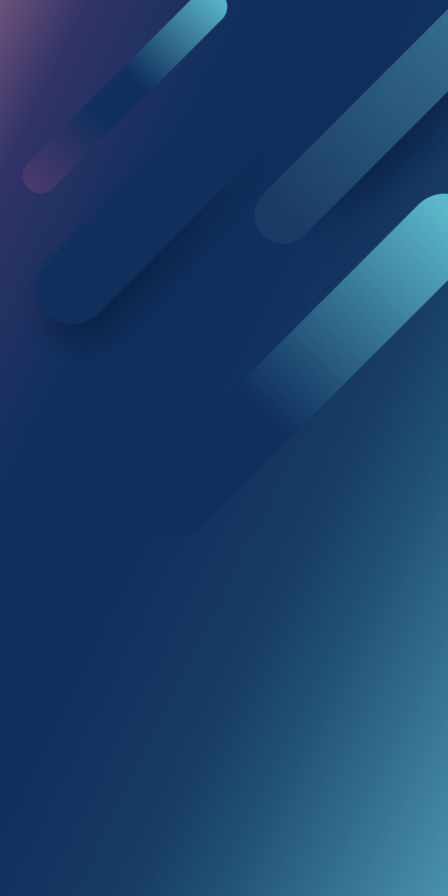
Write a WebGL 1 fragment shader that draws this background.

```glsl
precision highp float;

uniform vec2 u_resolution;

// Palette
const vec3 MAUVE = vec3(0.42, 0.32, 0.48);
const vec3 VIOLET = vec3(0.195, 0.20, 0.405);
const vec3 NAVY = vec3(0.063, 0.185, 0.365);
const vec3 STEEL = vec3(0.095, 0.235, 0.395);
const vec3 OCEAN = vec3(0.125, 0.315, 0.465);
const vec3 LAGOON = vec3(0.29, 0.57, 0.67);
const vec3 AQUA = vec3(0.36, 0.72, 0.79);
const vec3 PLUM = vec3(0.30, 0.225, 0.425);
const vec3 SLATE = vec3(0.105, 0.23, 0.40);
const vec3 DUSK = vec3(0.20, 0.42, 0.55);
const vec3 SHADOW = vec3(0.03, 0.10, 0.22);

// Layout, in canvas widths on a 1 by 2 sheet
const vec2 SHEET = vec2(1.0, 2.0);
const vec2 AXIS = vec2(0.70711, 0.70711);
const vec2 SHADOW_OFFSET = vec2(0.026, -0.034);
const float SHADOW_BLUR = 0.075;
const float SHADOW_STRENGTH = 0.62;
const float GRAIN = 0.004;

// Each bar: start point, length, radius
const vec4 SLIM_BAR = vec4(0.091, 1.609, 0.532, 0.040);
const vec4 DARK_BAR = vec4(0.161, 1.357, 0.700, 0.081);
const vec4 BLUE_BAR = vec4(0.633, 1.521, 0.700, 0.065);
const vec4 AQUA_BAR = vec4(0.391, 0.883, 0.851, 0.083);

float hash(vec2 p) {
  return fract(sin(dot(p, vec2(12.9898, 78.233))) * 43758.5453);
}

// Distance along a bar from its start
float along(vec2 p, vec4 bar) {
  return dot(p - bar.xy, AXIS);
}

// Signed distance to a rounded bar
float barDistance(vec2 p, vec4 bar) {
  float t = clamp(along(p, bar), 0.0, bar.z);
  return length(p - bar.xy - AXIS * t) - bar.w;
}

float barMask(vec2 p, vec4 bar) {
  float pixel = 1.0 / u_resolution.x;
  return 1.0 - smoothstep(-pixel, pixel, barDistance(p, bar));
}

float barShadow(vec2 p, vec4 bar) {
  float d = barDistance(p - SHADOW_OFFSET, bar);
  return SHADOW_STRENGTH * (1.0 - smoothstep(-SHADOW_BLUR, SHADOW_BLUR, d));
}

float ramp(float from, float to, float t) {
  return clamp((t - from) / (to - from), 0.0, 1.0);
}

// Corner to corner gradient
vec3 backdrop(vec2 uv) {
  float t = 0.5 * (uv.x + 1.0 - uv.y);
  vec3 color = mix(MAUVE, VIOLET, ramp(0.0, 0.10, t));
  color = mix(color, NAVY, ramp(0.10, 0.28, t));
  color = mix(color, STEEL, ramp(0.46, 0.64, t));
  color = mix(color, OCEAN, ramp(0.64, 0.74, t));
  return mix(color, LAGOON, ramp(0.74, 1.0, t));
}

void main() {
  vec2 uv = gl_FragCoord.xy / u_resolution;
  vec2 p = uv * SHEET;
  vec3 color = backdrop(uv);

  // Bright bar, fading into navy
  float t = along(p, AQUA_BAR);
  color = mix(color, mix(NAVY, AQUA, ramp(0.28, 0.89, t)), barMask(p, AQUA_BAR));

  // Blue bar, its shadow deepening to the right
  t = along(p, BLUE_BAR);
  color = mix(color, SHADOW, barShadow(p, BLUE_BAR) * smoothstep(-0.05, 0.25, t));
  color = mix(color, mix(SLATE, DUSK, ramp(0.0, 0.56, t)), barMask(p, BLUE_BAR));

  // Navy bar, its shadow fading upward
  t = along(p, DARK_BAR);
  color = mix(color, SHADOW, barShadow(p, DARK_BAR) * (1.0 - smoothstep(0.1, 0.65, t)));
  color = mix(color, NAVY, barMask(p, DARK_BAR));

  // Slim bar from plum through navy to aqua
  t = along(p, SLIM_BAR);
  vec3 slim = mix(PLUM, NAVY, ramp(-0.04, 0.19, t));
  slim = mix(slim, AQUA, ramp(0.30, 0.57, t));
  color = mix(color, slim, barMask(p, SLIM_BAR));

  // Fine grain against banding
  color += GRAIN * (hash(floor(uv * SHEET * 256.0)) - 0.5);
  gl_FragColor = vec4(color, 1.0);
}
```
